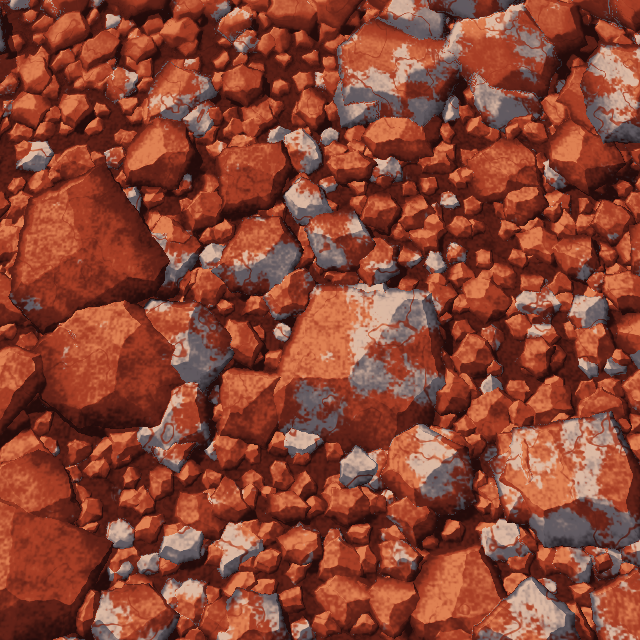
This texture is drawn by a WebGL 2 fragment shader. Its source:

```glsl
#version 300 es
precision highp float;
// A sunlit heap of broken rust-red rock with bare grey and pale faces.
// Each stone is a height field cut by random planes; four sizes of stone are
// piled by height, then lit with cast shadows, veins and grain.

uniform vec2 u_resolution;
out vec4 fragColor;

const float TAU = 6.2831853;
const int LAYERS = 4;
const float LARGEST_CELL = 0.30;   // grid cell of the biggest stones
const float LAYER_RATIO = 0.55;    // size of each layer against the one before
const float PERSPECTIVE = 0.33;    // how fast stones shrink with distance
const float JITTER = 0.70;
const float BARE_CHANCE = 0.75;    // share of big stones showing bare faces
const vec3 LIGHT = vec3(-0.52, 0.54, 0.66);
const float AMBIENT = 0.25;
const float SUN = 0.68;

const vec3 RUST_DEEP = vec3(0.14, 0.045, 0.04);
const vec3 RUST_DARK = vec3(0.38, 0.13, 0.09);
const vec3 RUST_MID = vec3(0.65, 0.24, 0.145);
const vec3 RUST_LIT = vec3(0.87, 0.50, 0.32);
const vec3 BARE_DEEP = vec3(0.15, 0.13, 0.15);
const vec3 BARE_SLATE = vec3(0.38, 0.37, 0.40);
const vec3 BARE_PALE = vec3(0.86, 0.74, 0.66);

struct Surface { float height; float rise; vec3 normal; vec2 tone; };

float hash(vec2 p) { return fract(sin(dot(p, vec2(127.1, 311.7))) * 43758.5453); }

vec2 hash2(vec2 p) { return vec2(hash(p), hash(p + vec2(17.3, 41.9))); }

float noise(vec2 p) {
    vec2 i = floor(p), f = fract(p);
    f = f * f * (3.0 - 2.0 * f);
    return mix(mix(hash(i), hash(i + vec2(1, 0)), f.x),
               mix(hash(i + vec2(0, 1)), hash(i + vec2(1, 1)), f.x), f.y);
}

float fbm(vec2 p) {
    float sum = 0.0, amp = 0.533;
    for (int i = 0; i < 4; i++) {
        sum += amp * noise(p);
        p = mat2(1.6, 1.2, -1.2, 1.6) * p + 5.3;
        amp *= 0.5;
    }
    return sum;
}

// One stone of about unit radius: six sides, then three top facets.
void stone(vec2 p, vec2 id, float soft, out float z, out vec3 normal) {
    z = 10.0;
    normal = vec3(0, 0, 1);
    float turn = hash(id) * TAU;
    for (int i = 0; i < 9; i++) {
        bool top = i >= 6;
        vec2 rnd = hash2(id + float(i + 1) * vec2(3.7, 1.3));
        float angle = turn + TAU * (float(i) + 0.6 * rnd.x) / (top ? 3.0 : 6.0);
        vec2 dir = vec2(cos(angle), sin(angle));
        // Sides facing the viewer lean out more.
        float slope = top ? 0.15 + 0.55 * rnd.y : mix(0.9, 3.2, 0.5 + 0.5 * dir.y);
        float along = dot(dir, p);
        float plane = top ? 0.42 + 0.2 * rnd.x - slope * along
                          : slope * (0.62 + 0.36 * rnd.y - along);
        float width = soft * (0.5 + slope);
        normal = mix(normal, normalize(vec3(dir * slope, 1)), smoothstep(-width, width, z - plane));
        z = min(z, plane);
    }
}

// The highest stone over a point, among the first few layers.
Surface heap(vec2 q, float soft, int layers) {
    Surface s = Surface(0.0, 0.0, vec3(0, 0, 1), vec2(0.0, 0.3));
    float cell = LARGEST_CELL;
    for (int k = 0; k < layers; k++) {
        float layer = float(k);
        vec2 home = floor(q / cell);
        for (int j = 0; j < 9; j++) {
            vec2 grid = home + vec2(j % 3 - 1, j / 3 - 1);
            vec2 id = grid + layer * vec2(37.0, 59.0);
            vec2 place = hash2(id + 0.5), kind = hash2(id + 7.25), tone = hash2(id + 11.75);
            if (kind.x > 0.4 + 0.2 * layer) continue;
            float radius = cell * (0.43 + 0.2 * kind.y);
            vec2 p = (q - cell * (grid + 0.5 + JITTER * (place - 0.5))) / radius;
            if (dot(p, p) > 1.7) continue;
            float z;
            vec3 normal;
            stone(p, id, soft / radius, z, normal);
            float h = radius * (z + 0.5 * tone.y);
            float width = soft / radius * (0.4 + length(normal.xy) / max(normal.z, 0.2));
            float cover = smoothstep(-width, width, min((h - s.height) / radius, z));
            float bare = step(tone.x, BARE_CHANCE * pow(0.6, layer)) * (0.6 + 0.4 * place.x);
            s.height = mix(s.height, h, cover);
            s.rise = mix(s.rise, z, cover);
            s.normal = mix(s.normal, normal, cover);
            s.tone = mix(s.tone, vec2(bare, place.y), cover);
        }
        cell *= LAYER_RATIO;
    }
    return s;
}

void main() {
    vec2 uv = gl_FragCoord.xy / u_resolution.y;
    float zoom = 1.0 / (1.0 - PERSPECTIVE * uv.y);
    vec2 q = vec2((uv.x - 0.5) * zoom, log(zoom) / PERSPECTIVE) + 3.0;
    float blur = smoothstep(0.72, 1.0, uv.y);
    float soft = zoom * (0.9 / u_resolution.y + 0.004 * blur);

    // Ragged outlines and rough faces
    vec2 rough = vec2(fbm(q * 45.0), fbm(q * 45.0 + 19.0)) - 0.5;
    vec2 ragged = q + 0.012 * rough;
    Surface s = heap(ragged, soft, LAYERS);
    vec3 light = normalize(LIGHT);
    vec3 normal = normalize(s.normal + vec3(rough * 0.7 * (1.0 - 0.6 * blur), 0));

    // Cast shadows
    float sun = 1.0, reach = 0.013;
    for (int i = 0; i < 3; i++) {
        float ray = s.height + reach * light.z / length(light.xy);
        float block = heap(ragged + normalize(light.xy) * reach, soft, LAYERS - 1).height - ray;
        sun = min(sun, 1.0 - smoothstep(0.0, 0.009, block));
        reach *= 2.1;
    }

    // Light level with crevices and grain
    float grain = noise(q * 230.0) + fbm(q * 95.0) - 1.0;
    float vein = abs(fbm(q * 13.0 + s.tone.y * 40.0) - 0.5);
    float crack = 1.0 - smoothstep(0.004, 0.022, vein);
    float level = AMBIENT + SUN * max(dot(normal, light), 0.0) * sun;
    level *= mix(0.3, 1.0, smoothstep(-0.05, 0.28, s.rise));
    level += 0.16 * (s.tone.y - 0.5) * level + 0.17 * grain * (1.0 - 0.7 * blur) * (0.3 + level);
    level -= 0.12 * crack * level;

    // Rust coat and bare patches, each shaded by its own ramp
    vec3 rust = mix(RUST_DEEP, RUST_DARK, smoothstep(0.06, 0.30, level));
    rust = mix(rust, RUST_MID, smoothstep(0.30, 0.60, level));
    rust = mix(rust, RUST_LIT, smoothstep(0.60, 0.92, level));
    vec3 bare = mix(BARE_DEEP, BARE_SLATE, smoothstep(0.04, 0.30, level));
    bare = mix(bare, BARE_PALE, smoothstep(0.38, 0.82, level));
    float patches = fbm(q * 17.0 + s.tone.y * 23.0) + 0.12 * grain;
    float worn = smoothstep(0.0, 0.1, patches - mix(0.76, 0.34, s.tone.x));
    worn *= 1.0 - 0.85 * crack;
    fragColor = vec4(mix(rust, bare, 0.92 * worn), 1.0);
}
```
